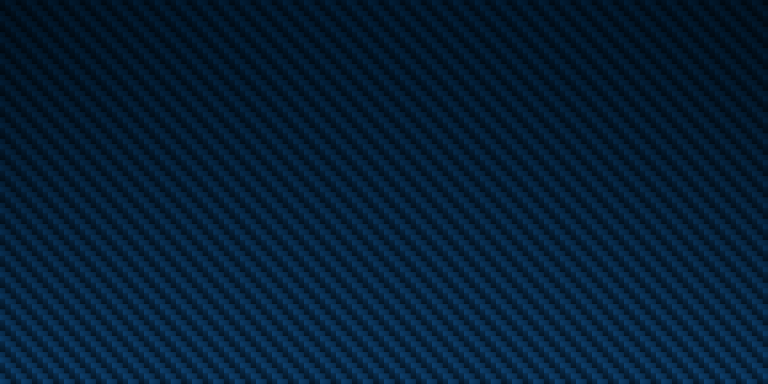
Write a WebGL 1 fragment shader that draws this texture.

```glsl
precision mediump float;

// Dark blue carbon-fibre cloth: a square 2/2 twill, diagonals falling to the right.
// Each thread floats over two others with a linear sheen along its length;
// a vertical gradient and darker upper corners light the whole sheet.

uniform vec2 u_resolution;

const vec2 REPEATS = vec2(36.0, 18.0);    // twill repeats across and down
const float THREADS = 4.0;                // threads in each repeat
const vec3 TOP_BLUE = vec3(0.003, 0.080, 0.150);
const vec3 BOTTOM_BLUE = vec3(0.036, 0.176, 0.304);

// Rounded profile across a thread: 0 at its sides, 1 along its middle
float threadProfile(float across) {
  return sqrt(4.0 * across * (1.0 - across));
}

// Brightness of one float, from its start to its end
float sheen(float along, float across, float startLight, float endLight) {
  return mix(startLight, endLight, along) * mix(0.92, 1.02, threadProfile(across));
}

// Twill brightness; position is measured in threads
float weave(vec2 position) {
  vec2 cell = floor(position);
  vec2 local = position - cell;
  float phase = mod(cell.x + cell.y, THREADS);
  float weft = sheen((phase + local.x) * 0.5, local.y, 1.45, 1.00);
  float warp = sheen((phase - 2.0 + local.y) * 0.5, local.x, 0.48, 1.03);
  return phase < 1.5 ? weft : warp;
}

// Average of a 4 by 4 grid of samples inside one pixel
float smoothWeave(vec2 uv, vec2 pixel) {
  float total = 0.0;
  for (int j = 0; j < 4; j++) {
    for (int i = 0; i < 4; i++) {
      vec2 offset = (vec2(float(i), float(j)) - 1.5) * 0.25;
      total += weave((uv + offset * pixel) * REPEATS * THREADS);
    }
  }
  return total / 16.0;
}

// Broad lighting over the sheet
vec3 sheetColor(vec2 uv) {
  float side = 2.0 * uv.x - 1.0;
  float vignette = 1.0 - 0.25 * side * side * uv.y;
  return mix(BOTTOM_BLUE, TOP_BLUE, smoothstep(-0.25, 1.1, uv.y)) * vignette;
}

void main() {
  vec2 uv = gl_FragCoord.xy / u_resolution;
  float light = smoothWeave(uv, 1.0 / u_resolution);
  gl_FragColor = vec4(sheetColor(uv) * light, 1.0);
}
```
